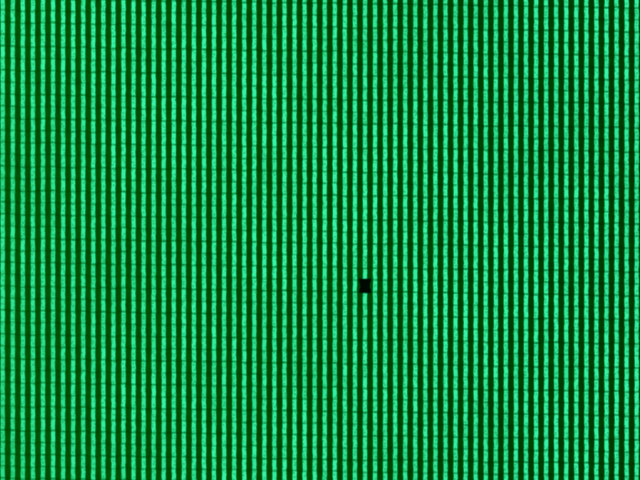
Reproduce this pattern procedurally as a Shadertoy shader.

```glsl
// Macro view of a green display: soft vertical phosphor stripes split into cells
// by thin row gaps, with one dead cell. Stripes come from a repeated distance
// profile; layered sines and cellular noise add wobble, shading and specks.

const float COLUMNS = 63.6;
const float ROWS = 40.0;
const float ROW_TILT = 0.8;               // rows of drift across the canvas
const vec2 DEAD_CENTER = vec2(0.5703, 0.4045);
const vec2 DEAD_HALF_SIZE = vec2(0.52, 0.53);  // in cells
const float CORE_HALF_WIDTH = 0.10;       // in columns
const float EDGE_HALF_WIDTH = 0.345;
const float GAP_HALF_WIDTH = 0.09;        // in rows
const float GAP_DEPTH = 0.36;
const float SPECK_DEPTH = 0.16;
const vec3 SHADE_LEFT = vec3(0.0, 0.32, 0.025);
const vec3 SHADE_RIGHT = vec3(0.0, 0.215, 0.008);
const vec3 GLOW = vec3(0.22, 0.94, 0.65);
const vec3 DEAD_COLOR = vec3(0.0, 0.035, 0.005);
const vec3 GLOW_CURVE = vec3(2.0, 1.0, 1.2);   // red and blue rise late

float hash(vec2 p) {
    p = fract(p * vec2(0.1031, 0.1137));
    p += dot(p, p.yx + 33.33);
    return fract((p.x + p.y) * p.x * 17.0);
}

// Distance to the nearest scattered point
float cellular(vec2 p) {
    vec2 cell = floor(p);
    float nearest = 2.0;
    for (int y = -1; y <= 1; y++) {
        for (int x = -1; x <= 1; x++) {
            vec2 id = cell + vec2(x, y);
            vec2 point = id + vec2(hash(id + 71.0), hash(id + 139.0));
            nearest = min(nearest, length(p - point));
        }
    }
    return nearest;
}

float layeredSines(vec2 p) {
    return 0.5 * sin(p.x * 1.7 + p.y * 2.3)
         + 0.3 * sin(p.x * 3.9 - p.y * 4.7 + 1.3)
         + 0.2 * sin(p.x * 8.3 + p.y * 7.1 + 2.6);
}

float boxDistance(vec2 p, vec2 halfSize) {
    vec2 d = abs(p) - halfSize;
    return length(max(d, 0.0)) + min(max(d.x, d.y), 0.0);
}

// Bright core with broad, soft flanks
float stripeProfile(float x) {
    return 1.0 - smoothstep(CORE_HALF_WIDTH, EDGE_HALF_WIDTH, abs(x));
}

void mainImage(out vec4 fragColor, in vec2 fragCoord) {
    vec2 uv = fragCoord / iResolution.xy;
    vec2 pixel = vec2(COLUMNS, ROWS) / iResolution.xy;

    // Cell grid, with the dead cell at its origin
    vec2 grid = (uv - DEAD_CENTER) * vec2(COLUMNS, ROWS);
    vec2 deadPoint = grid;
    grid.y += ROW_TILT * (uv.x - DEAD_CENTER.x);
    float column = floor(grid.x + 0.5);
    grid.y += 0.12 * (hash(vec2(column + 90.0, 5.0)) - 0.5);
    vec2 id = vec2(column, floor(grid.y + 0.5));
    vec2 local = grid - id;

    // Stripe with slightly uneven edges
    float wobble = 0.025 * layeredSines(vec2(column * 2.1, grid.y * 1.6));
    float light = stripeProfile(local.x + wobble);

    // Row gaps, uneven in strength
    float gapDistance = 0.5 - abs(local.y);
    float gapEdge = floor(grid.y);
    float gapStrength = 0.55 + 0.25 * mod(gapEdge, 2.0)
                      + 0.35 * hash(vec2(column, gapEdge) + 200.0);
    float gap = 1.0 - smoothstep(0.0, GAP_HALF_WIDTH + pixel.y, gapDistance);
    light *= 1.0 - GAP_DEPTH * gapStrength * gap;

    // Cell brightness, specks and broad shading
    light *= 0.93 + 0.10 * hash(id + 300.0);
    float speck = 1.0 - smoothstep(0.10, 0.48, cellular(grid * vec2(2.2, 2.8) + 400.0));
    light *= 1.0 - SPECK_DEPTH * speck;
    light *= 0.95 + 0.05 * layeredSines(uv * vec2(4.0, 3.0));
    light *= mix(0.93, 1.04, smoothstep(0.0, 0.5, uv.x + 0.4 * uv.y));

    // Darker grooves toward the right
    vec3 shade = mix(SHADE_LEFT, SHADE_RIGHT, uv.x);
    shade *= 1.0 + 0.07 * layeredSines(grid * vec2(0.9, 0.6)) - 0.08 * gap;
    vec3 color = mix(shade, GLOW, pow(vec3(clamp(light, 0.0, 1.0)), GLOW_CURVE));

    // Dead cell, pinched at its sides
    deadPoint.x *= 1.0 + 0.25 * (1.0 - smoothstep(0.0, 0.45, abs(deadPoint.y)));
    float dead = 1.0 - smoothstep(-0.06, 0.08 + pixel.y, boxDistance(deadPoint, DEAD_HALF_SIZE));
    color = mix(color, DEAD_COLOR, dead);

    fragColor = vec4(clamp(color, 0.0, 1.0), 1.0);
}
```
